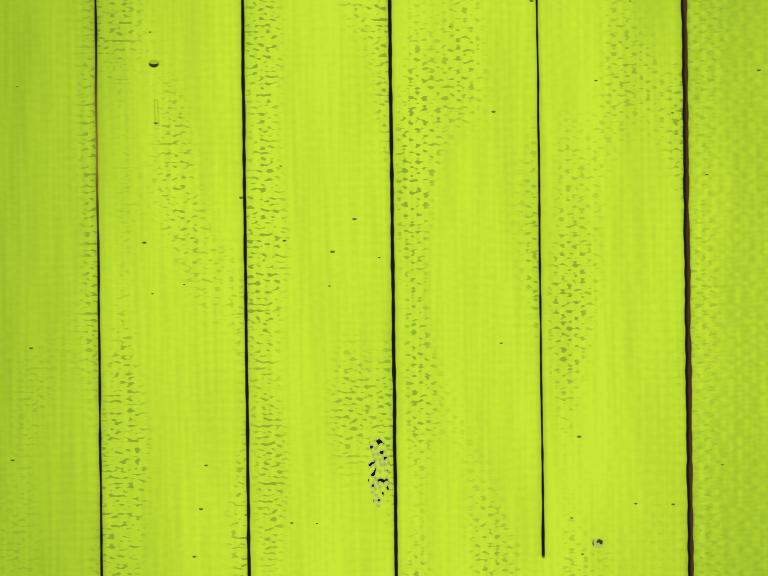
A WebGL 1 fragment shader for this texture:

```glsl
precision highp float;

uniform vec2 u_resolution;

// Lengths are in canvas heights.
const float PITCH = 0.2556;        // distance between gaps
const float FIRST_GAP = 0.177;     // first gap at the bottom edge
const float LEAN = -0.0118;        // sideways drift of gaps per height
const vec4 GAP_WIDTHS = vec4(0.0036, 0.0050, 0.0056, 0.0032);
const float LAST_GAP_WIDTH = 0.0095;
const float SAW_PERIOD = 0.0165;
const float SPECK_CELL = 0.075;
const float SPECK_CHANCE = 0.13;
const float WEAR = 0.75;
const vec2 NAIL = vec2(0.267, 0.889);
const vec2 CHIP = vec2(0.657, 0.186);
const vec2 KNOT = vec2(1.038, 0.057);

const vec3 PAINT = vec3(0.765, 0.888, 0.205);
const vec3 PAINT_SHADE = vec3(0.63, 0.76, 0.17);
const vec3 WORN = vec3(0.49, 0.61, 0.20);
const vec3 BARE = vec3(0.66, 0.73, 0.40);
const vec3 DARK = vec3(0.09, 0.10, 0.04);
const vec3 BROWN = vec3(0.32, 0.23, 0.13);
const vec3 TAN = vec3(0.62, 0.50, 0.18);

vec2 hash2(vec2 p) {
    p = vec2(dot(p, vec2(127.1, 311.7)), dot(p, vec2(269.5, 183.3)));
    return fract(sin(p) * 43758.55);
}

float corner(vec2 cell, vec2 offset) {
    float angle = 6.2832 * hash2(cell).x;
    return dot(vec2(cos(angle), sin(angle)), offset);
}

float gradientNoise(vec2 p) {
    vec2 i = floor(p), f = fract(p);
    vec2 w = f * f * f * (f * (f * 6.0 - 15.0) + 10.0);
    vec2 e = vec2(1.0, 0.0);
    float low = mix(corner(i, f), corner(i + e, f - e), w.x);
    float high = mix(corner(i + e.yx, f - e.yx), corner(i + 1.0, f - 1.0), w.x);
    return mix(low, high, w.y);
}

float bell(float x, float centre, float spread) {
    float t = (x - centre) / spread;
    return exp(-t * t);
}

// Coverage of the region where d is negative.
float cover(float d, float soft) {
    return 1.0 - smoothstep(-soft, soft, d);
}

float gapWidth(float index) {
    vec4 chosen = vec4(equal(vec4(index), vec4(0.0, 1.0, 2.0, 3.0)));
    return index > 3.5 ? LAST_GAP_WIDTH : dot(GAP_WIDTHS, chosen);
}

vec3 paintedWood(vec2 p, float plank, float across) {
    vec2 q = vec2(p.x - LEAN * p.y, p.y + plank * 17.3);
    float rough = step(3.5, plank);

    // Uneven light, brush streaks and raised paint
    vec2 uv = p / vec2(u_resolution.x / u_resolution.y, 1.0) - vec2(0.53, 0.48);
    float shade = smoothstep(0.07, 0.34, dot(uv * uv, vec2(1.1, 0.28)));
    float streaks = gradientNoise(q * vec2(120.0, 5.0));
    shade += 0.28 * streaks + 0.30 * gradientNoise(q * vec2(13.0, 2.2));
    float bumps = gradientNoise(q * vec2(75.0, 130.0));
    float wave = gradientNoise(q * vec2(9.0, 14.0));
    float saw = sin(6.2832 * (q.y / SAW_PERIOD + 0.8 * wave));
    shade += (0.16 + 0.3 * rough) * bumps + 0.05 * saw * smoothstep(0.3, 1.0, across);
    vec3 color = mix(PAINT, PAINT_SHADE, clamp(shade, -0.15, 1.3));

    // Thin paint, mostly along the plank sides and across saw marks
    float band = bell(across, 0.15, 0.14) + 0.6 * bell(across, 0.97, 0.07);
    float area = smoothstep(0.0, 0.55, gradientNoise(q * vec2(8.0, 2.7)) + 0.42 * band - 0.06);
    float flakes = gradientNoise(q * vec2(85.0, 190.0)) + 0.12 * saw + 0.15 * streaks;
    float worn = smoothstep(0.08, 0.42, flakes) * area * (1.0 - 0.5 * rough);
    return mix(color, WORN, WEAR * worn);
}

void main() {
    float px = 1.0 / u_resolution.y;
    vec2 p = gl_FragCoord.xy * px;
    float s = (p.x - FIRST_GAP - LEAN * p.y) / PITCH;
    float plank = floor(s);
    vec3 color = paintedWood(p, plank, fract(s));

    // Scattered specks, each lit on its upper side
    vec2 cell = floor(p / SPECK_CELL);
    vec2 chance = hash2(cell + 31.0);
    vec2 fromSpeck = p - (cell + 0.2 + 0.6 * hash2(cell)) * SPECK_CELL;
    float radius = mix(0.0015, 0.0045, chance.y);
    float speck = cover(length(fromSpeck * vec2(1.0, 1.5)) - radius, px) * step(chance.x, SPECK_CHANCE);
    color = mix(color, mix(WORN * 0.65, PAINT, smoothstep(-0.3, 0.8, fromSpeck.y / radius)), speck);

    // Nail head and the paint run below it
    vec2 n = p - NAIL;
    float run = length(vec2(n.x - 0.005 + 0.05 * (n.y + 0.09), n.y - clamp(n.y, -0.105, -0.065)));
    color = mix(color, WORN, 0.45 * cover(abs(run - 0.003) - 0.0008, px));
    color = mix(color, DARK, 0.85 * cover(length(n / vec2(1.4, 1.0)) - 0.006, px));
    color = mix(color, PAINT_SHADE, cover(length((n - vec2(0.0, 0.003)) / vec2(1.7, 0.7)) - 0.005, px));

    // Chipped patch and small knot
    float pits = gradientNoise(p * vec2(130.0, 105.0));
    float chip = length((p - CHIP) / vec2(0.019, 0.058)) + 0.45 * gradientNoise(p * 45.0) - 1.0;
    vec3 chipped = mix(mix(PAINT, BARE, smoothstep(-0.25, 0.2, pits)), DARK, smoothstep(0.2, 0.36, pits));
    color = mix(color, chipped, cover(chip, 0.08));
    float knot = length((p - KNOT) / vec2(1.25, 1.0)) + 0.002 * pits;
    color = mix(color, mix(BARE, DARK, smoothstep(-0.1, 0.2, pits)), 0.8 * cover(knot - 0.008, px));

    // Gaps between planks
    float index = floor(s + 0.5);
    float fromGap = (s - index) * PITCH;
    float ragged = gradientNoise(vec2(index * 7.3 + 0.5, p.y * 38.0));
    fromGap += 0.0012 * gradientNoise(vec2(index * 3.7 + 0.5, p.y * 11.0));
    float halfWidth = 0.5 * gapWidth(index) * (1.0 + 0.45 * ragged);
    float fourth = 1.0 - step(0.5, abs(index - 3.0));
    halfWidth *= 1.0 + fourth * 0.6 * bell(p.y, 0.06, 0.025);
    float open = mix(1.0, smoothstep(0.028, 0.038, p.y), fourth);
    color *= 1.0 - 0.16 * open * exp(-max(abs(fromGap) - halfWidth, 0.0) / 0.004);
    float bareEdge = (1.0 - step(0.5, abs(index))) * bell(p.y, 0.74, 0.13);
    vec3 depth = mix(DARK, TAN, 0.8 * bareEdge);
    float brownSide = step(3.5, index) * smoothstep(-0.003, 0.002, fromGap + 0.002 * ragged);
    depth = mix(depth, BROWN, 0.85 * brownSide);
    color = mix(color, depth, open * cover(abs(fromGap) - halfWidth, 0.8 * px));

    gl_FragColor = vec4(clamp(color, 0.0, 1.0), 1.0);
}
```
